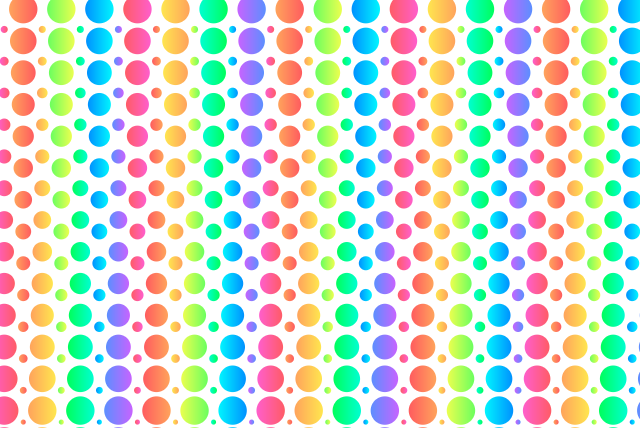
This pattern is drawn by a WebGL 2 fragment shader. Its source:

```glsl
#version 300 es
precision highp float;
// Rainbow halftone: staggered columns of dots on white, in seven repeating hues.
// Odd columns shrink down the canvas while even ones grow; each dot carries
// a horizontal gradient, mirrored between odd and even columns.
uniform vec2 u_resolution;
out vec4 fragColor;

// Hue start and end for each of the seven column colours.
const vec3 hueStart[7] = vec3[7](
    vec3(1.00, 0.37, 0.80), vec3(1.00, 0.36, 0.37), vec3(1.00, 0.64, 0.36),
    vec3(0.92, 1.00, 0.31), vec3(0.00, 1.00, 0.36), vec3(0.00, 0.96, 1.00),
    vec3(0.36, 0.56, 1.00));
const vec3 hueEnd[7] = vec3[7](
    vec3(1.00, 0.36, 0.40), vec3(1.00, 0.64, 0.36), vec3(1.00, 0.90, 0.31),
    vec3(0.42, 1.00, 0.37), vec3(0.00, 1.00, 0.82), vec3(0.00, 0.57, 1.00),
    vec3(0.78, 0.39, 1.00));

void main() {
    // One unit is the distance between neighbouring columns; y runs downward.
    float pixel = 33.63 / u_resolution.x;
    vec2 p = vec2(gl_FragCoord.x, u_resolution.y - gl_FragCoord.y) * pixel;
    p.x -= 0.222;

    vec3 color = vec3(1.0);
    float nearest = floor(p.x + 0.5);

    // Wide dots reach into the next column, so test three columns.
    for (int i = -1; i <= 1; i++) {
        float column = nearest + float(i);
        bool shrinking = mod(column, 2.0) > 0.5;

        // Closest dot in this column.
        float firstRow = shrinking ? 0.482 : 1.546;
        float row = max(floor((p.y - firstRow) / 1.669 + 0.5), 0.0);
        vec2 offset = p - vec2(column, firstRow + 1.669 * row);
        float radius = shrinking ? 0.745 - 0.0472 * row : 0.184 + 0.0468 * row;

        // Gradient spans the width of the dot.
        float across = clamp(0.5 + 0.5 * offset.x / radius, 0.0, 1.0);
        int hue = int(mod(column, 7.0) + 0.5);
        vec3 dotColor = mix(hueStart[hue], hueEnd[hue], shrinking ? 1.0 - across : across);

        float edge = length(offset) - radius;
        color = mix(color, dotColor, clamp(0.5 - edge / pixel, 0.0, 1.0));
    }
    fragColor = vec4(color, 1.0);
}
```
